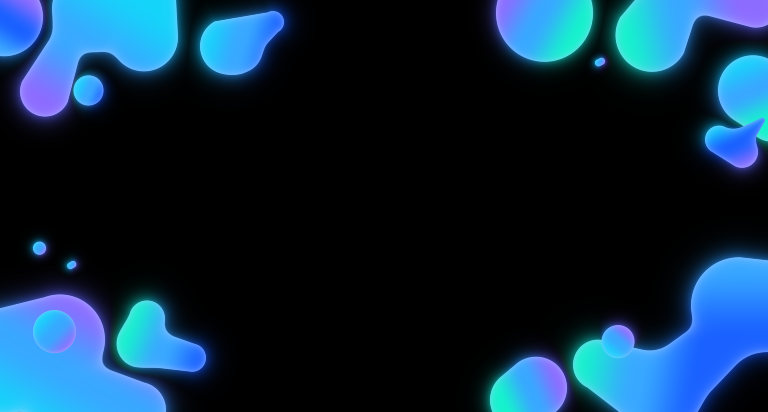
Write a Shadertoy shader that draws this background.

```glsl
// Glowing liquid gradient blobs drifting around the edges of a black canvas.

const vec2 CANVAS = vec2(7.68, 4.10);
const vec3 MINT   = vec3(0.08, 0.95, 0.80);
const vec3 CYAN   = vec3(0.08, 0.83, 0.98);
const vec3 SKY    = vec3(0.22, 0.66, 1.00);
const vec3 BLUE   = vec3(0.10, 0.38, 1.00);
const vec3 VIOLET = vec3(0.55, 0.42, 1.00);
const vec3 RIM    = vec3(0.72, 0.80, 1.00);

float disc(vec2 p, vec2 centre, float radius) {
    return length(p - centre) - radius;
}

// Capsule whose radius changes from ra at a to rb at b.
float limb(vec2 p, vec2 a, float ra, vec2 b, float rb) {
    vec2 axis = b - a;
    float h = clamp(dot(p - a, axis) / dot(axis, axis), 0.0, 1.0);
    return length(p - a - axis * h) - mix(ra, rb, h);
}

// Smooth union: melts two distances together over width k.
float melt(float a, float b, float k) {
    float h = max(k - abs(a - b), 0.0) / k;
    return min(a, b) - h * h * k * 0.25;
}

// Three-colour ramp running from point a to point b.
vec3 ramp(vec2 p, vec2 a, vec2 b, vec3 first, vec3 middle, vec3 last) {
    float t = clamp(dot(p - a, b - a) / dot(b - a, b - a), 0.0, 1.0);
    return mix(mix(first, middle, smoothstep(0.0, 0.5, t)), last, smoothstep(0.5, 1.0, t));
}

// Adds the outer glow, then the body with its pale inner rim.
vec3 paint(vec3 under, float d, vec3 tint, float reach) {
    float pixel = CANVAS.y / iResolution.y;
    vec3 glow = tint * vec3(0.6, 0.8, 0.9) * 0.65 * exp(-max(d, 0.0) / reach);
    float rim = 0.45 * exp(min(d, 0.0) / (0.5 * reach));
    float cover = smoothstep(0.6 * pixel, -0.6 * pixel, d);
    return mix(max(under, glow), mix(tint, RIM, rim), cover);
}

vec3 topLeft(vec3 col, vec2 p) {
    float d = disc(p, vec2(0.04, 0.17), 0.39);
    col = paint(col, d, ramp(p, vec2(0.0, 0.55), vec2(0.35, 0.0), SKY, BLUE, VIOLET), 0.07);

    d = limb(p, vec2(1.44, 0.37), 0.34, vec2(1.40, -0.2), 0.35);
    d = melt(d, disc(p, vec2(0.95, 0.09), 0.43), 0.14);
    d = melt(d, limb(p, vec2(0.45, 0.91), 0.25, vec2(0.70, 0.35), 0.15), 0.14);
    col = paint(col, d, ramp(p, vec2(1.25, -0.1), vec2(0.50, 1.1), CYAN, SKY, VIOLET), 0.07);

    d = disc(p, vec2(0.885, 0.90), 0.15);
    col = paint(col, d, ramp(p, vec2(0.75, 0.85), vec2(1.03, 0.98), CYAN, SKY, BLUE), 0.05);

    d = limb(p, vec2(2.28, 0.46), 0.28, vec2(2.73, 0.22), 0.11);
    d = melt(d, disc(p, vec2(2.38, 0.48), 0.25), 0.06);
    return paint(col, d, ramp(p, vec2(2.05, 0.3), vec2(2.78, 0.5), CYAN, SKY, BLUE), 0.07);
}

vec3 topRight(vec3 col, vec2 p) {
    float d = disc(p, vec2(5.445, 0.13), 0.485);
    col = paint(col, d, ramp(p, vec2(5.0, 0.0), vec2(5.75, 0.42), VIOLET, SKY, MINT), 0.06);

    d = limb(p, vec2(5.985, 0.625), 0.035, vec2(6.015, 0.61), 0.035);
    col = paint(col, d, ramp(p, vec2(5.95, 0.6), vec2(6.05, 0.64), CYAN, SKY, VIOLET), 0.03);

    d = limb(p, vec2(6.52, 0.35), 0.365, vec2(6.80, -0.15), 0.25);
    d = melt(d, limb(p, vec2(6.90, -0.15), 0.25, vec2(7.56, 0.03), 0.245), 0.14);
    col = paint(col, d, ramp(p, vec2(6.2, 0.35), vec2(7.45, 0.1), MINT, SKY, VIOLET), 0.08);

    d = melt(disc(p, vec2(7.53, 0.90), 0.35), disc(p, vec2(7.72, 1.15), 0.26), 0.12);
    col = paint(col, d, ramp(p, vec2(7.35, 0.6), vec2(7.62, 1.25), CYAN, SKY, MINT), 0.07);

    d = limb(p, vec2(7.19, 1.39), 0.14, vec2(7.42, 1.51), 0.16);
    d = melt(d, limb(p, vec2(7.38, 1.42), 0.13, vec2(7.62, 1.20), 0.03), 0.08);
    return paint(col, d, ramp(p, vec2(7.2, 1.2), vec2(7.45, 1.7), CYAN, BLUE, VIOLET), 0.06);
}

vec3 bottomLeft(vec3 col, vec2 p) {
    float d = limb(p, vec2(0.60, 3.38), 0.45, vec2(0.0, 3.60), 0.52);
    d = melt(d, limb(p, vec2(0.60, 3.90), 0.38, vec2(1.38, 4.08), 0.28), 0.16);
    col = paint(col, d, ramp(p, vec2(0.15, 4.2), vec2(0.85, 3.0), CYAN, SKY, VIOLET), 0.08);

    d = disc(p, vec2(0.545, 3.30), 0.215);
    col = paint(col, d, ramp(p, vec2(0.38, 3.15), vec2(0.72, 3.45), CYAN, SKY, VIOLET), 0.04);

    d = limb(p, vec2(1.47, 3.17), 0.18, vec2(1.40, 3.40), 0.20);
    d = melt(d, limb(p, vec2(1.40, 3.44), 0.20, vec2(1.92, 3.56), 0.14), 0.14);
    col = paint(col, d, ramp(p, vec2(1.22, 3.3), vec2(2.05, 3.6), MINT, SKY, BLUE), 0.07);

    d = disc(p, vec2(0.395, 2.47), 0.065);
    col = paint(col, d, ramp(p, vec2(0.33, 2.42), vec2(0.46, 2.52), CYAN, SKY, VIOLET), 0.03);
    d = limb(p, vec2(0.705, 2.645), 0.033, vec2(0.73, 2.63), 0.033);
    return paint(col, d, ramp(p, vec2(0.67, 2.62), vec2(0.77, 2.66), CYAN, SKY, VIOLET), 0.03);
}

vec3 bottomRight(vec3 col, vec2 p) {
    float d = limb(p, vec2(5.20, 3.98), 0.30, vec2(5.36, 3.86), 0.31);
    col = paint(col, d, ramp(p, vec2(5.0, 4.0), vec2(5.6, 3.75), MINT, SKY, VIOLET), 0.06);

    d = limb(p, vec2(5.98, 3.63), 0.25, vec2(6.60, 3.92), 0.40);
    d = melt(d, limb(p, vec2(6.60, 3.92), 0.35, vec2(7.35, 3.27), 0.26), 0.12);
    d = melt(d, limb(p, vec2(7.39, 3.04), 0.48, vec2(7.75, 3.05), 0.45), 0.12);
    vec3 tint = ramp(p, vec2(5.75, 3.6), vec2(7.0, 3.8), MINT, SKY, BLUE);
    tint = mix(tint, SKY, smoothstep(3.4, 2.6, p.y));
    col = paint(col, d, tint, 0.08);

    d = disc(p, vec2(6.18, 3.40), 0.165);
    return paint(col, d, ramp(p, vec2(6.08, 3.52), vec2(6.28, 3.28), CYAN, SKY, VIOLET), 0.05);
}

void mainImage(out vec4 fragColor, in vec2 fragCoord) {
    // Design space has its y axis pointing down from the top edge.
    vec2 p = fragCoord / iResolution.xy * CANVAS;
    p.y = CANVAS.y - p.y;
    vec3 col = topLeft(vec3(0.0), p);
    col = topRight(col, p);
    col = bottomLeft(col, p);
    fragColor = vec4(bottomRight(col, p), 1.0);
}
```
